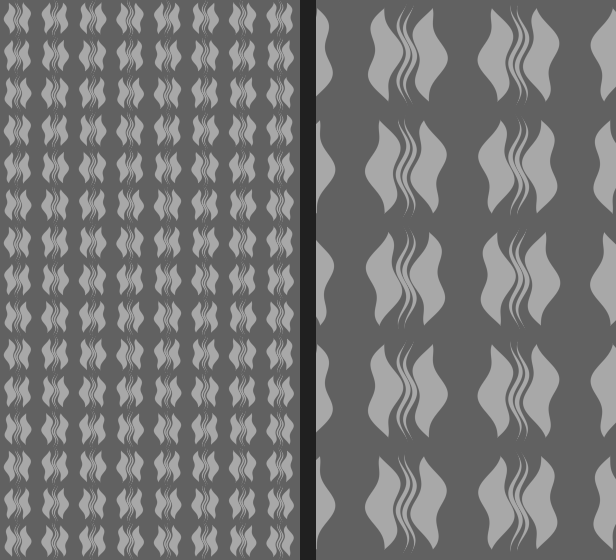
Left: the whole. Right: its middle third, enlarged.
Write a Shadertoy shader that draws this pattern.

```glsl
const vec2 GRID = vec2(8.0, 15.0);          // repeats across and down
const vec2 MOTIF_CENTER = vec2(0.47, 0.49); // within a cell, from its top left
const vec3 GROUND = vec3(0.38);
const vec3 LEAF = vec3(0.66);

const float HALF_HEIGHT = 0.415;
const float BLADE_OFFSET = 0.198, BLADE_WIDTH = 0.126; // outer pair
const float SLIVER_OFFSET = 0.029, SLIVER_WIDTH = 0.021; // inner pair
const float WAVE_HEIGHT = 0.045;
const float WAVE_FREQ = 12.5;
const vec2 PHASE_STEP = vec2(2.0, 2.0944);  // phase shift per column and row
const float PHASE_START = 18.04;
const float STRIP_PHASE = 0.3;              // phase shift between strips

// Approximate signed distance to a tapered strip with a wavy spine.
float wavyStrip(vec2 p, float offset, float width, float phase) {
    float t = p.y / HALF_HEIGHT;
    float angle = WAVE_FREQ * p.y + phase;
    float x = p.x - offset - WAVE_HEIGHT * sin(angle);
    float edge = abs(x) - width * (1.0 - t * t);
    float spineSlope = WAVE_HEIGHT * WAVE_FREQ * cos(angle);
    float taperSlope = 2.0 * width * t / HALF_HEIGHT;
    float slope = taperSlope - sign(x) * spineSlope;
    return edge * inversesqrt(1.0 + slope * slope);
}

// Two broad blades around two thin slivers.
float motif(vec2 p, float phase) {
    float d = 1.0;
    for (int i = 0; i < 4; i++) {
        float side = i < 2 ? -1.0 : 1.0;
        bool blade = i == 0 || i == 3;
        float offset = side * (blade ? BLADE_OFFSET : SLIVER_OFFSET);
        float width = blade ? BLADE_WIDTH : SLIVER_WIDTH;
        float shift = STRIP_PHASE * (float(i) - 1.5);
        d = min(d, wavyStrip(p, offset, width, phase + shift));
    }
    return d;
}

void mainImage(out vec4 fragColor, in vec2 fragCoord) {
    // Cells are counted from the top left.
    vec2 uv = fragCoord / iResolution.xy;
    vec2 grid = vec2(uv.x, 1.0 - uv.y) * GRID;
    vec2 cell = floor(grid);
    vec2 p = (fract(grid) - MOTIF_CENTER) * vec2(1.0, -1.0);

    float phase = PHASE_START - dot(cell, PHASE_STEP);
    float pixel = GRID.x / iResolution.x;
    float cover = 1.0 - smoothstep(-0.7 * pixel, 0.7 * pixel, motif(p, phase));
    fragColor = vec4(mix(GROUND, LEAF, cover), 1.0);
}
```
